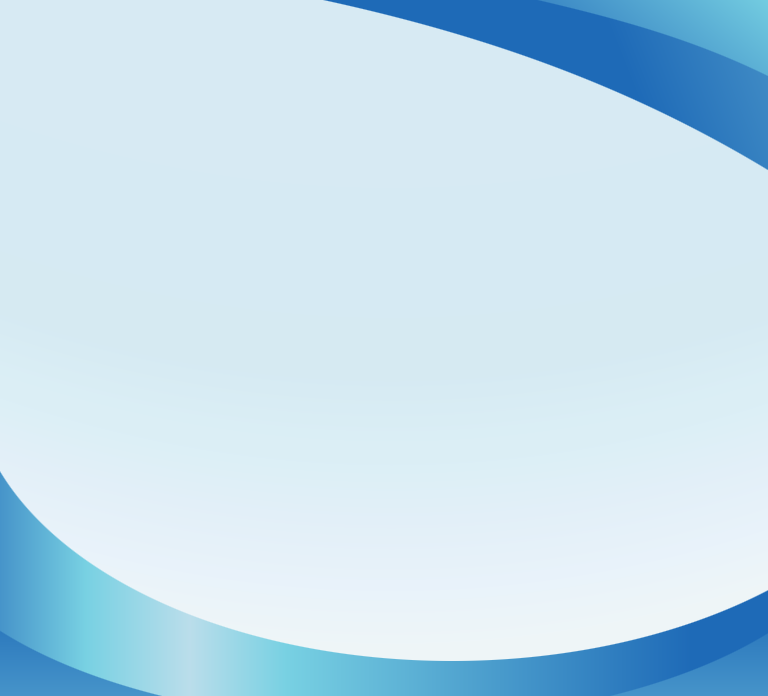
Write a Shadertoy shader that draws this background.

```glsl
const vec3 DEEP_BLUE = vec3(0.118, 0.416, 0.718);
const vec3 MID_BLUE = vec3(0.275, 0.580, 0.790);
const vec3 AQUA = vec3(0.470, 0.818, 0.888);
const vec3 SILVER = vec3(0.730, 0.868, 0.920);
const vec3 PALE_SKY = vec3(0.842, 0.919, 0.954);

// Linear position of t between two gradient stops
float ramp(float start, float end, float t) {
    return clamp((t - start) / (end - start), 0.0, 1.0);
}

// Antialiased coverage of the positive side of an edge
float cover(float side) {
    return clamp(side / max(fwidth(side), 1e-5) + 0.5, 0.0, 1.0);
}

// Height of an ellipse's lower half at x
float bowlHeight(float x, vec2 center, vec2 radius) {
    float k = (x - center.x) / radius.x;
    return center.y - radius.y * sqrt(max(1.0 - k * k, 0.0));
}

// Cubic height, expanded from the right border
float sweepHeight(float x, vec4 c) {
    float t = 1.0 - x;
    return c.x + t * (c.y + t * (c.z + t * c.w));
}

// Pale field with shallow, bowed bands of light
vec3 fieldColor(vec2 uv) {
    float bow = uv.x - 0.51;
    float depth = 1.0 - uv.y + 0.37 * bow * bow;
    vec3 color = mix(PALE_SKY, vec3(0.838, 0.917, 0.950), ramp(0.2, 0.54, depth));
    color = mix(color, vec3(0.858, 0.935, 0.962), ramp(0.54, 0.64, depth));
    color = mix(color, vec3(0.887, 0.938, 0.972), ramp(0.66, 0.75, depth));
    color = mix(color, vec3(0.912, 0.951, 0.980), ramp(0.75, 0.85, depth));
    return mix(color, vec3(0.933, 0.961, 0.970), ramp(0.85, 0.93, depth));
}

// Metallic sheen along the lower ribbon
vec3 ribbonColor(float x) {
    vec3 color = mix(MID_BLUE, AQUA, ramp(0.0, 0.112, x));
    color = mix(color, SILVER, ramp(0.112, 0.247, x));
    color = mix(color, AQUA, ramp(0.247, 0.372, x));
    return mix(color, DEEP_BLUE, ramp(0.372, 0.90, x));
}

void mainImage(out vec4 fragColor, in vec2 fragCoord) {
    vec2 uv = fragCoord / iResolution.xy;
    float depth = 1.0 - uv.y;
    vec3 color = fieldColor(uv);

    // Upper sweep and its bright corner
    float sweep = sweepHeight(uv.x, vec4(0.7557, 0.668, -0.535, 0.190));
    float corner = sweepHeight(uv.x, vec4(0.8908, 0.543, -0.839, 0.809));
    vec3 sweepColor = mix(DEEP_BLUE, vec3(0.245, 0.540, 0.770),
                          ramp(0.78, 0.96, uv.x - 0.36 * depth));
    vec3 cornerColor = mix(vec3(0.23, 0.53, 0.77), vec3(0.45, 0.80, 0.88),
                           ramp(0.70, 1.0, uv.x - 1.1 * depth));
    color = mix(color, sweepColor, cover(uv.y - sweep));
    color = mix(color, cornerColor, cover(uv.y - corner));

    // Lower ribbon and the blue corners beneath it
    float ribbon = bowlHeight(uv.x, vec2(0.5885, 0.4612), vec2(0.625, 0.4109));
    float base = bowlHeight(uv.x, vec2(0.5026, 0.2859), vec2(0.625, 0.3233));
    vec3 baseColor = mix(vec3(0.15, 0.45, 0.73), MID_BLUE, ramp(0.88, 1.0, depth));
    color = mix(color, ribbonColor(uv.x), cover(ribbon - uv.y));
    color = mix(color, baseColor, cover(base - uv.y));

    fragColor = vec4(color, 1.0);
}
```
